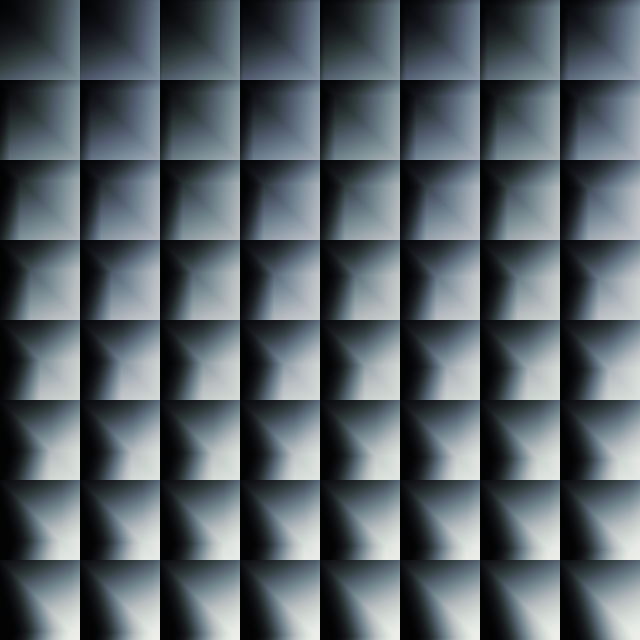
Reproduce this pattern procedurally as a Shadertoy shader.

```glsl
// An 8 by 8 grid of colour-cube slices, reduced to a creased, cool-toned monochrome mix.

const float GRID = 8.0;          // tiles across and down
const int   SAMPLES = 3;         // antialiasing samples per axis
const float TONE_WHITE = 0.98;   // mix level that reaches full white
const float COOL_SHIFT = 0.022;  // extra blue in every second column

// Grey weight of each pure hue
const float W_RED     =  0.47;
const float W_YELLOW  =  0.55;
const float W_GREEN   =  0.38;
const float W_CYAN    = -0.20;
const float W_BLUE    =  0.14;
const float W_MAGENTA =  0.42;

// Split-toned ramp from shadow to highlight, evenly spaced
const int STOPS = 9;
const vec3 RAMP[STOPS] = vec3[STOPS](
    vec3(0.010, 0.012, 0.016),
    vec3(0.095, 0.105, 0.120),
    vec3(0.190, 0.240, 0.238),
    vec3(0.320, 0.365, 0.420),
    vec3(0.430, 0.510, 0.540),
    vec3(0.575, 0.630, 0.655),
    vec3(0.725, 0.745, 0.755),
    vec3(0.810, 0.845, 0.825),
    vec3(0.930, 0.935, 0.920)
);

// Weighted grey: neutral part, plus the secondary and primary hue parts
float hueWeightedGrey(vec3 c) {
    float low  = min(c.r, min(c.g, c.b));
    float high = max(c.r, max(c.g, c.b));
    float middle = c.r + c.g + c.b - low - high;

    float primary = c.r >= high ? W_RED : (c.g >= high ? W_GREEN : W_BLUE);
    float secondary = c.b <= low ? W_YELLOW : (c.r <= low ? W_CYAN : W_MAGENTA);
    return low + (middle - low) * secondary + (high - middle) * primary;
}

vec3 splitTone(float tone) {
    float position = clamp(tone, 0.0, 1.0) * float(STOPS - 1);
    int stop = min(int(position), STOPS - 2);
    return mix(RAMP[stop], RAMP[stop + 1], position - float(stop));
}

// uv runs from the upper left; each tile holds one blue level
vec3 cubeSlices(vec2 uv) {
    vec2 scaled = clamp(uv, 0.0, 0.99999) * GRID;
    vec2 tile = floor(scaled);
    float blue = (tile.y * GRID + tile.x) / (GRID * GRID - 1.0);

    float grey = hueWeightedGrey(vec3(fract(scaled), blue));
    float tone = smoothstep(0.0, TONE_WHITE, grey);
    vec3 color = splitTone(tone);

    // Cool tint in odd columns, strongest in the midtones of the upper rows
    float odd = mod(tile.x, 2.0);
    float midtone = 4.0 * tone * (1.0 - tone);
    color += vec3(0.0, -0.4, 1.0) * COOL_SHIFT * odd * midtone * (1.0 - blue);
    return color;
}

void mainImage(out vec4 fragColor, in vec2 fragCoord) {
    vec3 total = vec3(0.0);

    // Average over the pixel to smooth the tile edges
    for (int y = 0; y < SAMPLES; y++) {
        for (int x = 0; x < SAMPLES; x++) {
            vec2 offset = (vec2(x, y) + 0.5) / float(SAMPLES) - 0.5;
            vec2 uv = (fragCoord + offset) / iResolution.xy;
            total += cubeSlices(vec2(uv.x, 1.0 - uv.y));
        }
    }
    fragColor = vec4(total / float(SAMPLES * SAMPLES), 1.0);
}
```
